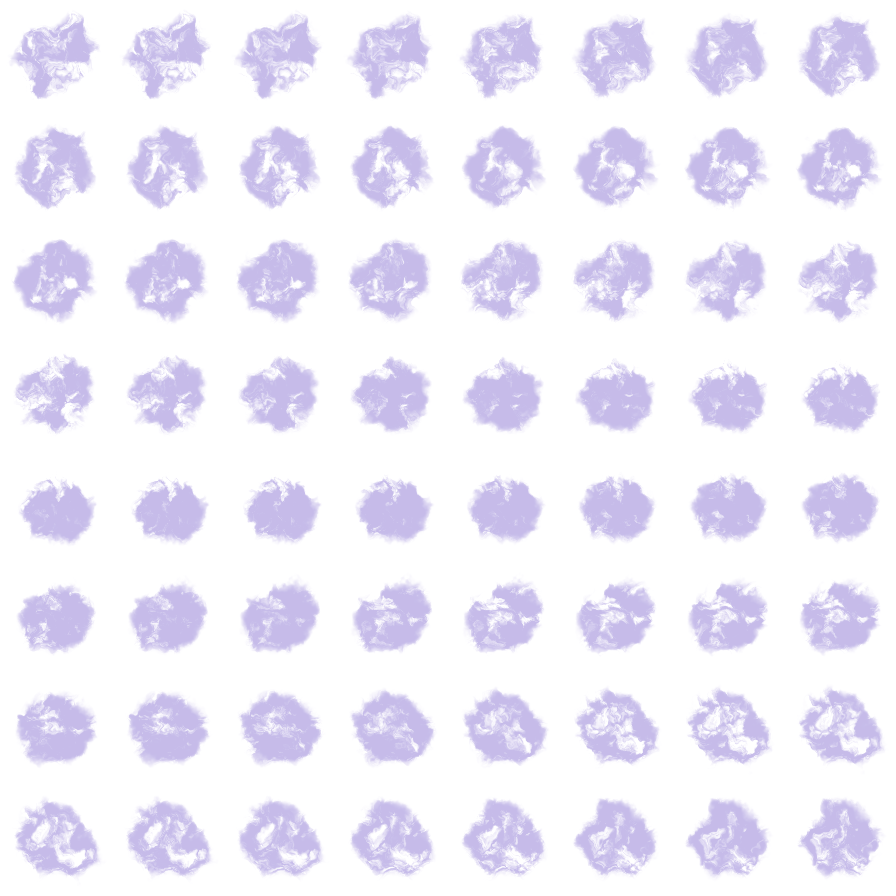
Write a WebGL 2 fragment shader that draws this pattern.

```glsl
#version 300 es
precision highp float;

uniform vec2 u_resolution;
out vec4 fragColor;

const float GRID = 8.0;
const vec3 PAPER = vec3(1.0);
const vec3 LAVENDER = vec3(0.775, 0.735, 0.915);

float hash(vec3 p) {
    return fract(sin(dot(p, vec3(127.1, 311.7, 74.7))) * 43758.5);
}

float noise(vec3 p) {
    vec3 i = floor(p);
    vec3 f = fract(p);
    f = f * f * (3.0 - 2.0 * f);
    vec2 e = vec2(0.0, 1.0);
    vec4 near = vec4(hash(i), hash(i + e.yxx), hash(i + e.xyx), hash(i + e.yyx));
    vec4 far = vec4(hash(i + e.xxy), hash(i + e.yxy), hash(i + e.xyy), hash(i + e.yyy));
    vec4 slab = mix(near, far, f.z);
    vec2 edge = mix(slab.xz, slab.yw, f.x);
    return mix(edge.x, edge.y, f.y);
}

// Turns the plane between octaves to hide the lattice
vec3 nextOctave(vec3 p) {
    return vec3(mat2(1.6, 1.2, -1.2, 1.6) * p.xy, p.z * 1.5) + 7.3;
}

float fbm(vec3 p) {
    float sum = 0.0;
    float gain = 0.533;
    for (int i = 0; i < 4; i++) {
        sum += gain * noise(p);
        p = nextOctave(p);
        gain *= 0.5;
    }
    return sum;
}

// Thin crests where the noise crosses its middle value
float strands(vec3 p) {
    float sum = 0.0;
    float gain = 0.4;
    for (int i = 0; i < 4; i++) {
        sum += gain * (1.0 - abs(2.0 * noise(p) - 1.0));
        p = nextOctave(p);
        gain *= 0.65;
    }
    return sum / 0.94;
}

// Smooth pulse over the frame number
float pulse(float frame, float centre, float width) {
    float d = (frame - centre) / width;
    return exp(-d * d);
}

// Opacity of one puff; p is centred in a cell of size 1
float puff(vec2 p, float frame) {
    float compact = pulse(frame, 35.0, 13.0);
    float lean = 0.32 * (pulse(frame, 1.0, 5.0) + pulse(frame, 43.0, 5.0))
               - 0.22 * pulse(frame, 56.0, 5.0);
    float torn = pulse(frame, 28.0, 7.0);
    float radius = mix(0.335, 0.295, compact);

    vec2 q = (p + vec2(0.0, 0.04 * compact)) / radius;
    if (dot(q, q) > 2.6) return 0.0;

    // Drift through the noise volume from frame to frame
    float z = frame * 0.09;
    vec2 warp = vec2(fbm(vec3(q * 2.0, z)), fbm(vec3(q * 2.0 + 19.0, z + 5.0))) - 0.5;
    vec2 w = q + 0.75 * warp;

    // Leaning outline with ragged edge
    float r = sqrt(max(dot(w, w) - 2.0 * lean * w.x * w.y, 0.0));
    float body = 1.0 - smoothstep(0.84, 1.16, r);
    float rim = smoothstep(0.35, 0.85, r);

    // Fibres, clouds and the torn upper side
    float fibre = strands(vec3(w * 2.4 + 0.5 * warp, z + 11.0));
    float cloud = fbm(vec3(w * 2.6 + 31.0, z + 3.0)) - 0.5;
    float thickness = fibre + 0.7 * cloud + 0.07 * compact;
    thickness += 0.12 * (rim - 0.5) * (1.0 - compact);
    thickness -= 0.3 * torn * smoothstep(0.3, 0.8, w.y - 0.25 * w.x);
    thickness -= 0.3 * smoothstep(0.82, 1.12, r);
    return body * smoothstep(0.36, 0.76, thickness);
}

void main() {
    vec2 uv = gl_FragCoord.xy / u_resolution;
    vec2 grid = uv * GRID;
    vec2 cell = floor(grid);

    // Frames run left to right, top row first
    float frame = (GRID - 1.0 - cell.y) * GRID + cell.x;
    float alpha = puff(fract(grid) - 0.5, frame);
    fragColor = vec4(mix(PAPER, LAVENDER, alpha), 1.0);
}
```
